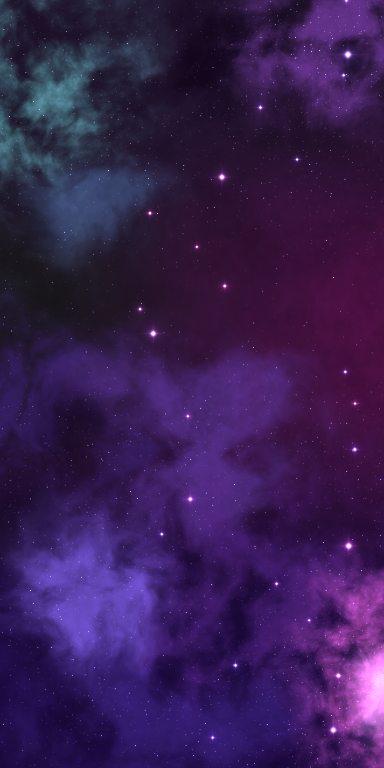
A WebGL 2 fragment shader for this texture:

```glsl
#version 300 es
precision highp float;
// Violet and teal nebula clouds with fine star dust and glinting bright stars.
uniform vec2 u_resolution;
out vec4 fragColor;

const int BRIGHT_STARS = 24;

// Integer hash of a lattice cell, two values in 0..1
vec2 hash2(vec2 cell) {
    uvec2 v = uvec2(ivec2(cell) + 4096) * 1664525u + 1013904223u;
    v.x += v.y * 1664525u;
    v.y += v.x * 1664525u;
    v ^= v >> 16u;
    v.x += v.y * 1664525u;
    v.y += v.x * 1664525u;
    v ^= v >> 16u;
    return vec2(v & 65535u) / 65535.0;
}

float gradientDot(vec2 cell, vec2 offset) {
    float angle = 6.28319 * hash2(cell).x;
    return dot(vec2(cos(angle), sin(angle)), offset);
}

float gradientNoise(vec2 p) {
    vec2 i = floor(p), f = fract(p), e = vec2(1.0, 0.0);
    vec2 u = f * f * f * (f * (f * 6.0 - 15.0) + 10.0);
    float low = mix(gradientDot(i, f), gradientDot(i + e.xy, f - e.xy), u.x);
    float high = mix(gradientDot(i + e.yx, f - e.yx), gradientDot(i + 1.0, f - 1.0), u.x);
    return mix(low, high, u.y);
}

float fbm(vec2 p, int octaves) {
    float sum = 0.0, amplitude = 0.65;
    for (int i = 0; i < octaves; i++) {
        sum += amplitude * gradientNoise(p);
        p = mat2(1.6, 1.2, -1.2, 1.6) * p + 17.3;
        amplitude *= 0.54;
    }
    return sum;
}

// Soft elliptical glow
float glow(vec2 p, vec2 centre, vec2 radius) {
    vec2 d = (p - centre) / radius;
    return exp(-dot(d, d));
}

// Elliptical glow torn into wisps by turbulence
float cloud(vec2 p, vec2 centre, vec2 radius, float turbulence) {
    return smoothstep(0.08, 1.25, glow(p, centre, radius) * (1.0 + 2.2 * turbulence));
}

// One faint point per grid cell, kept with the given chance
float starDust(vec2 p, float cells, float chance, float pixel) {
    vec2 cell = floor(p * cells);
    vec2 place = hash2(cell), traits = hash2(cell + 531.0);
    float d = length(p - (cell + 0.2 + 0.6 * place) / cells);
    float radius = max(0.0014, 0.5 * pixel);
    float light = 0.12 + 0.8 * pow(traits.y, 5.0);
    return step(traits.x, chance) * light * exp(-d * d / (radius * radius));
}

// White core, tinted halo and four thin rays
vec3 brightStar(vec2 d, float size, vec3 tint) {
    float r = length(d);
    vec2 a = abs(d) / size;
    float core = exp(-r * r / (0.09 * size * size));
    float halo = exp(-r / (0.5 * size));
    float rays = exp(-a.x * 9.0 - a.y * 1.6) + exp(-a.y * 9.0 - a.x * 1.6);
    return vec3(core) + tint * (0.55 * halo + 0.55 * rays);
}

void main() {
    vec2 p = gl_FragCoord.xy / u_resolution.x;
    p.y *= 2.0 * u_resolution.x / u_resolution.y;
    float pixel = 1.0 / u_resolution.x;

    // Turbulence, domain-warped for curling wisps
    vec2 warp = vec2(fbm(p * 3.0 + 5.0, 4), fbm(p * 3.0 + 41.0, 4));
    vec2 q = p + 0.10 * warp;
    float billow = fbm(q * 4.5 + 9.0, 6);
    float wisps = fbm(q * 7.0 + 63.0, 6);
    float grain = fbm(p * 42.0, 3);

    // Background: indigo below, plum in the middle, dusky above
    vec3 col = mix(vec3(0.10, 0.03, 0.23), vec3(0.16, 0.06, 0.20), smoothstep(0.3, 1.0, p.y));
    col = mix(col, vec3(0.12, 0.07, 0.17), smoothstep(1.2, 1.7, p.y));
    col = mix(col, vec3(0.09, 0.095, 0.105), 0.95 * glow(q, vec2(0.05, 1.22), vec2(0.48, 0.30)));
    col = mix(col, vec3(0.31, 0.06, 0.26), 0.9 * glow(q, vec2(1.05, 1.13), vec2(0.50, 0.42)));

    // Violet and blue clouds
    col = mix(col, vec3(0.21, 0.12, 0.42), 0.75 * cloud(q, vec2(0.05, 0.92), vec2(0.38, 0.24), wisps));
    col = mix(col, vec3(0.34, 0.19, 0.56), 0.85 * cloud(q, vec2(0.50, 0.82), vec2(0.34, 0.30), billow));
    col = mix(col, vec3(0.28, 0.12, 0.46), 0.75 * cloud(q, vec2(0.70, 0.42), vec2(0.42, 0.32), wisps));
    col = mix(col, vec3(0.23, 0.13, 0.50), 0.70 * cloud(q, vec2(0.40, 0.12), vec2(0.50, 0.20), billow));
    col = mix(col, vec3(0.40, 0.20, 0.56), 0.85 * cloud(q, vec2(0.90, 1.90), vec2(0.28, 0.22), wisps));

    // Dark voids, then the brightest violet blob
    float voids = cloud(q, vec2(0.20, 0.84), vec2(0.15, 0.12), billow)
                + cloud(q, vec2(0.06, 0.64), vec2(0.13, 0.13), wisps)
                + cloud(q, vec2(0.58, 1.84), vec2(0.16, 0.16), -wisps);
    col = mix(col, vec3(0.07, 0.02, 0.11), 0.8 * min(voids, 1.0));
    col = mix(col, vec3(0.42, 0.31, 0.78), 0.9 * cloud(q, vec2(0.22, 0.46), vec2(0.20, 0.22), 0.7 * wisps + 0.1));

    // Teal cloud with a bluer lower lobe
    vec3 teal = vec3(0.26, 0.43, 0.48) * (1.0 + 0.5 * wisps + 0.3 * grain);
    col = mix(col, teal, 0.9 * cloud(q, vec2(0.05, 1.77), vec2(0.30, 0.34), wisps));
    col = mix(col, vec3(0.25, 0.32, 0.50), 0.8 * cloud(q, vec2(0.27, 1.47), vec2(0.20, 0.13), billow));

    // Pink burst in the lower right corner
    vec3 pink = vec3(0.66, 0.27, 0.66) * (1.0 + 0.4 * grain);
    col = mix(col, pink, 0.85 * cloud(q, vec2(0.98, 0.24), vec2(0.20, 0.30), wisps));
    col += vec3(0.75, 0.55, 0.75) * glow(q, vec2(1.01, 0.20), vec2(0.07, 0.09));
    col *= 1.0 + 0.25 * wisps + 0.08 * grain;

    // Star dust, thinner across the middle and denser at the right corners
    float crowd = glow(p, vec2(0.82, 1.85), vec2(0.22, 0.16)) + glow(p, vec2(0.95, 0.25), vec2(0.25));
    float chance = mix(0.28, 0.05, glow(p, vec2(0.6, 1.2), vec2(0.8, 0.22))) + 0.35 * crowd;
    float dust = starDust(p, 55.0, chance, pixel) + 0.6 * starDust(p + 3.7, 83.0, 0.6 * chance, pixel);
    col += dust * vec3(0.75, 0.65, 0.95);

    // Bright stars, spread evenly in height and gathered to the right
    for (int i = 0; i < BRIGHT_STARS; i++) {
        vec2 place = hash2(vec2(i, 77)), traits = hash2(vec2(i, 191));
        vec2 centre = vec2(0.98 - 0.62 * pow(place.x, 1.3), 2.0 * (float(i) + place.y) / float(BRIGHT_STARS));
        float size = mix(0.008, 0.024, pow(traits.x, 2.5));
        vec3 tint = mix(vec3(0.45, 0.25, 1.0), vec3(0.95, 0.30, 0.80), traits.y);
        col += brightStar(p - centre, size, tint);
    }
    fragColor = vec4(clamp(col, 0.0, 1.0), 1.0);
}
```
